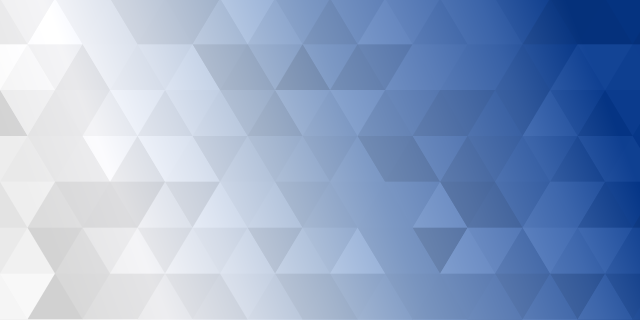
This background is drawn by a Shadertoy shader. Its source:

```glsl
const float ROW_HEIGHT = 0.1433;   // lengths are fractions of canvas height
const float SIDE = 0.1719;
const float BASELINE = 0.002;
const float SLANT = 0.39;          // sideways drift of the ramp per unit of height
const float RAMP_START = -0.14;
const float RAMP_STEP = 0.273;
const float LIGHTEN = 0.075;
const float DARKEN = 0.11;
const float CLUSTERING = 0.45;     // how strongly neighbouring facets share a tone
const int SAMPLES = 3;             // antialiasing grid per axis

const int STOPS = 8;
const vec3 RAMP[STOPS] = vec3[STOPS](
    vec3(0.92, 0.92, 0.92),
    vec3(0.95, 0.95, 0.96),
    vec3(0.82, 0.85, 0.90),
    vec3(0.66, 0.73, 0.83),
    vec3(0.49, 0.60, 0.77),
    vec3(0.36, 0.49, 0.71),
    vec3(0.21, 0.37, 0.64),
    vec3(0.02, 0.21, 0.53));

float hash(vec2 p) {
    return fract(sin(dot(p, vec2(127.1, 311.7))) * 43758.5453);
}

// Slanted gradient from pale grey to deep blue
vec3 rampColor(vec2 p) {
    float s = (p.x - SLANT * (1.0 - p.y) - RAMP_START) / RAMP_STEP;
    s = clamp(s, 0.0, float(STOPS - 1));
    int i = min(int(s), STOPS - 2);
    return mix(RAMP[i], RAMP[i + 1], s - float(i));
}

// Tone from -1 to 1, constant over each triangle
float facetTone(vec2 p) {
    float v = (p.y - BASELINE) / ROW_HEIGHT;
    vec2 skewed = vec2(p.x / SIDE - 0.5 - 0.5 * v, v);
    vec2 cell = floor(skewed);
    vec2 local = skewed - cell;

    // Each rhombus splits into an upward and a downward triangle
    float index = 2.0 * cell.x + step(1.0, local.x + local.y);
    float own = hash(vec2(index, cell.y));
    float shared = hash(vec2(floor((index + cell.y) / 3.0), cell.y + 40.0));
    return 2.0 * mix(own, shared, CLUSTERING) - 1.0;
}

vec3 shade(vec2 p) {
    float tone = facetTone(p);
    vec3 color = rampColor(p) * (1.0 - DARKEN * max(-tone, 0.0));
    return min(color + LIGHTEN * max(tone, 0.0), 1.0);
}

void mainImage(out vec4 fragColor, in vec2 fragCoord) {
    vec3 sum = vec3(0.0);
    for (int j = 0; j < SAMPLES; j++) {
        for (int i = 0; i < SAMPLES; i++) {
            vec2 offset = (vec2(i, j) + 0.5) / float(SAMPLES) - 0.5;
            sum += shade((fragCoord + offset) / iResolution.y);
        }
    }
    fragColor = vec4(sum / float(SAMPLES * SAMPLES), 1.0);
}
```
